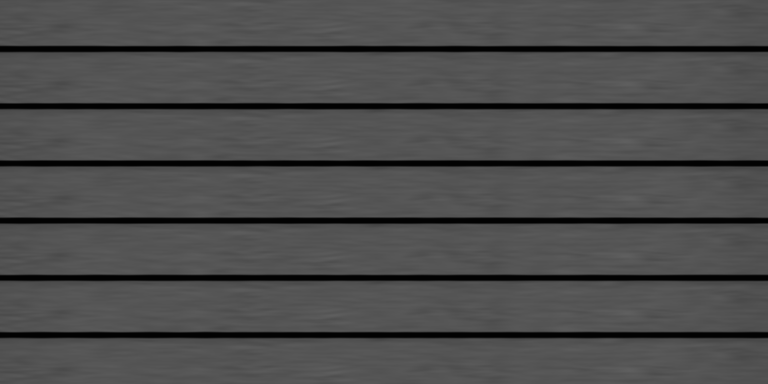
A Shadertoy shader for this texture:

```glsl
// Dark grey horizontal lap siding with fine wood grain and black shadow gaps.

vec2 gradientAt(vec2 cell) {
    vec3 h = fract(vec3(cell.xyx) * vec3(0.1031, 0.1030, 0.0973));
    h += dot(h, h.yzx + 33.33);
    float angle = 6.2832 * fract((h.x + h.y) * h.z);
    return vec2(cos(angle), sin(angle));
}

// Gradient noise, roughly -0.7 to 0.7
float noise(vec2 p) {
    vec2 i = floor(p), f = fract(p);
    vec2 u = f * f * f * (f * (f * 6.0 - 15.0) + 10.0);
    float a = dot(gradientAt(i), f);
    float b = dot(gradientAt(i + vec2(1, 0)), f - vec2(1, 0));
    float c = dot(gradientAt(i + vec2(0, 1)), f - vec2(0, 1));
    float d = dot(gradientAt(i + vec2(1, 1)), f - vec2(1, 1));
    return mix(mix(a, b, u.x), mix(c, d, u.x), u.y);
}

// Long wavy streaks; p is in canvas heights
float woodGrain(vec2 p) {
    p.y += 0.004 * noise(p * vec2(7.0, 24.0));
    float streaks = 0.6 * noise(p * vec2(9.0, 85.0));
    streaks += 0.5 * noise(p * vec2(17.0, 125.0) + 31.7);
    streaks += 0.3 * noise(p * vec2(5.0, 42.0) + 73.1);
    // Scattered stronger ridges
    float patches = smoothstep(0.0, 0.45, noise(p * vec2(5.0, 22.0) + 11.3));
    return streaks * (0.75 + 0.8 * patches);
}

void mainImage(out vec4 fragColor, in vec2 fragCoord) {
    vec2 p = fragCoord / iResolution.y;
    float pitch = 0.149;
    float row = (p.y - 0.1274) / pitch;
    float board = floor(row);
    float along = fract(row);

    // Every board shares its grain, with slight drift between them
    vec2 grainPos = vec2(p.x + 0.006 * sin(board * 2.4), along * pitch);
    float shade = 0.332 + 0.048 * woodGrain(grainPos);
    shade += 0.008 * noise(vec2(p.x * 3.0, board * 1.37 + along));

    // Soft shade under the overlap and toward the canvas sides
    shade -= 0.035 * smoothstep(0.80, 0.96, along);
    float side = min(fragCoord.x, iResolution.x - fragCoord.x) / iResolution.x;
    shade *= 0.95 + 0.05 * smoothstep(0.0, 0.12, side);

    // Black gap between boards, with a faintly uneven edge
    float gap = (0.5 - abs(along - 0.5)) * pitch;
    gap += 0.0008 * noise(vec2(p.x * 14.0, floor(row + 0.5) * 3.7));
    float blur = max(0.0065, 1.2 / iResolution.y);
    float face = smoothstep(0.0, blur, gap - 0.0044);
    fragColor = vec4(vec3(mix(0.006, shade, face)), 1.0);
}
```
